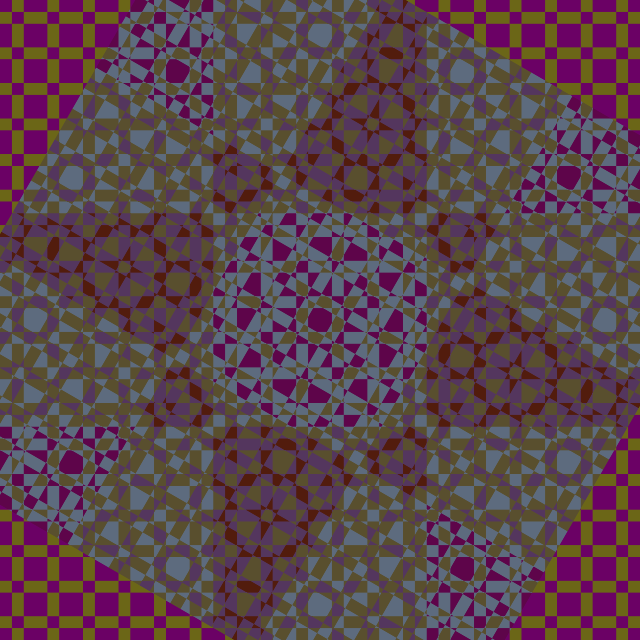
A WebGL 1 fragment shader for this pattern:

```glsl
precision highp float;

// Two crossed-band weaves, one upright and one turned about the centre.
// Each weave is the exclusive-or of bands at a coarse and a fine scale;
// where they overlap, the number of active bands picks the colour.

uniform vec2 u_resolution;

const float FINE_REPEATS = 18.0;    // small cells across the canvas
const float COARSE_REPEATS = 1.0;   // large cells across the canvas
const float BAND_SHARE = 1.0 / 3.0; // band width as a share of its cell
const float TURN = radians(-30.0);  // turn of the second weave
const float SHEET_HALF = 0.5;       // half side of the turned sheet

const vec3 BASE_SQUARE = vec3(0.420, 0.004, 0.396);
const vec3 BASE_BAND = vec3(0.420, 0.400, 0.090);

// Overlap colours, from no active bands to four
const vec3 MAGENTA = vec3(0.370, 0.020, 0.290);
const vec3 SLATE = vec3(0.365, 0.420, 0.495);
const vec3 BROWN = vec3(0.350, 0.310, 0.180);
const vec3 PURPLE = vec3(0.330, 0.210, 0.370);
const vec3 RUST = vec3(0.320, 0.110, 0.050);

// Crossed bands in the middle of each cell, cancelling where they meet
float weave(vec2 p, float repeats, float pixel) {
  vec2 fromMiddle = abs(fract(p * repeats) - 0.5);
  float blur = 0.5 * pixel * repeats;
  vec2 band = 1.0 - smoothstep(0.5 * BAND_SHARE - blur,
                               0.5 * BAND_SHARE + blur, fromMiddle);
  return band.x + band.y - 2.0 * band.x * band.y;
}

// Blends neighbouring overlap colours for a fractional count
vec3 overlapColour(float count) {
  vec3 colour = mix(MAGENTA, SLATE, clamp(count, 0.0, 1.0));
  colour = mix(colour, BROWN, clamp(count - 1.0, 0.0, 1.0));
  colour = mix(colour, PURPLE, clamp(count - 2.0, 0.0, 1.0));
  return mix(colour, RUST, clamp(count - 3.0, 0.0, 1.0));
}

void main() {
  float side = min(u_resolution.x, u_resolution.y);
  float pixel = 1.0 / side;
  vec2 centred = (gl_FragCoord.xy - 0.5 * u_resolution) / side;

  // Second weave, in its own turned frame
  float c = cos(TURN);
  float s = sin(TURN);
  vec2 turned = vec2(c * centred.x + s * centred.y,
                     c * centred.y - s * centred.x);
  vec2 upright = centred + 0.5;
  vec2 sheet = turned + 0.5;

  // Active bands of both weaves at both scales
  float fineUpright = weave(upright, FINE_REPEATS, pixel);
  float count = fineUpright + weave(upright, COARSE_REPEATS, pixel)
              + weave(sheet, FINE_REPEATS, pixel)
              + weave(sheet, COARSE_REPEATS, pixel);

  // The turned sheet covers the base except at the canvas corners
  float edge = max(abs(turned.x), abs(turned.y)) - SHEET_HALF;
  float cover = 1.0 - smoothstep(-0.5 * pixel, 0.5 * pixel, edge);
  vec3 base = mix(BASE_SQUARE, BASE_BAND, fineUpright);
  gl_FragColor = vec4(mix(base, overlapColour(count), cover), 1.0);
}
```
